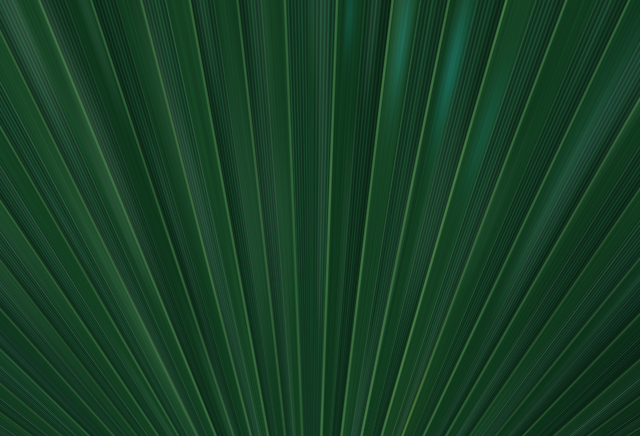
Write a WebGL 1 fragment shader that draws this texture.

```glsl
precision highp float;
// Draws a pleated green palm fan with bright ribs, fine fibres and teal sheen.
uniform vec2 u_resolution;

const float FIBRES = 14.0;   // fibres across one pleat

float hash(vec2 p) {
  return fract(sin(dot(p, vec2(127.1, 311.7))) * 4375.85);
}

float noise(vec2 p) {
  vec2 i = floor(p);
  vec2 f = fract(p);
  f = f * f * (3.0 - 2.0 * f);
  float low = mix(hash(i), hash(i + vec2(1.0, 0.0)), f.x);
  float high = mix(hash(i + vec2(0.0, 1.0)), hash(i + vec2(1.0, 1.0)), f.x);
  return mix(low, high, f.y);
}

// Ray angle from the vertical; steeper rays start a little higher.
float fanAngle(float x, float rise) {
  const float lift = 0.077;
  float root = sqrt(max(rise * rise - 4.0 * lift * abs(x), 0.0));
  return atan(2.0 * x / (rise + root));
}

// Soft-edged line of given half width, widened to cover a pixel.
float line(float d, float halfWidth, float pixel) {
  float w = max(halfWidth, 0.6 * pixel);
  return (1.0 - smoothstep(w * 0.2, w * 1.6, abs(d))) * min(1.0, halfWidth / w + 0.2);
}

// Elongated glow lying along a ray; at and size are (angle, height).
float streak(vec2 ray, vec2 at, vec2 size) {
  vec2 d = (ray - at) / size;
  return exp(-dot(d, d));
}

// Pleat surface: smooth outer part, fibrous inner part that widens sideways.
vec3 pleatColor(float t, float seed, vec2 ray, float pixel) {
  float outer = smoothstep(0.3, 0.9, abs(ray.x));
  float start = mix(0.5, 0.3, outer);
  float fibrous = smoothstep(start - 0.08, start + 0.08, t);
  vec3 smoothGreen = mix(vec3(0.055, 0.215, 0.11), vec3(0.085, 0.265, 0.14), seed);
  vec3 fibreGreen = mix(vec3(0.055, 0.20, 0.115), vec3(0.085, 0.25, 0.155), seed);
  vec3 col = mix(smoothGreen, fibreGreen, fibrous);

  float visible = 1.0 - smoothstep(0.25, 0.7, pixel * FIBRES);
  float fibre = cos(6.2832 * t * FIBRES) * visible;
  col *= 1.0 + fibre * mix(0.03, 0.17, fibrous);
  col += fibrous * max(fibre, 0.0) * vec3(0.02, 0.022, 0.025);

  float grain = noise(vec2(ray.x * 420.0, ray.y * 3.0)) - 0.5;
  return col * (1.0 + 0.18 * grain);
}

// Grey-green light on the left and teal light at the upper right.
vec3 sheen(vec2 ray, float t) {
  float grey = streak(ray, vec2(-0.38, 0.64), vec2(0.020, 0.35))
             + streak(ray, vec2(-0.25, 0.76), vec2(0.018, 0.32))
             + streak(ray, vec2(-0.46, 0.30), vec2(0.022, 0.30))
             + streak(ray, vec2(-0.43, 0.90), vec2(0.016, 0.25))
             + 0.6 * streak(ray, vec2(-0.075, 0.90), vec2(0.016, 0.35));
  float teal = 0.7 * streak(ray, vec2(0.056, 0.97), vec2(0.007, 0.09))
             + 0.85 * streak(ray, vec2(0.139, 0.90), vec2(0.009, 0.14))
             + streak(ray, vec2(0.224, 0.84), vec2(0.012, 0.16))
             + 0.55 * streak(ray, vec2(0.305, 0.70), vec2(0.012, 0.14));
  float blue = streak(ray, vec2(0.47, 0.70), vec2(0.025, 0.30))
             + 0.6 * streak(ray, vec2(0.72, 0.45), vec2(0.05, 0.25))
             + 0.4 * streak(ray, vec2(-0.80, 0.22), vec2(0.08, 0.25));
  float fold = 0.7 + 0.3 * smoothstep(0.3, 0.7, t);
  float soft = noise(vec2(ray.x * 55.0 + 20.0, ray.y * 2.0));
  vec3 haze = smoothstep(0.5, 1.0, soft) * vec3(0.055, 0.06, 0.06);
  return haze + fold * (grey * vec3(0.085, 0.09, 0.085)
                      + teal * vec3(0.03, 0.20, 0.26)
                      + blue * vec3(0.03, 0.06, 0.08));
}

void main() {
  float x = (gl_FragCoord.x - 0.488 * u_resolution.x) / u_resolution.y;
  float y = gl_FragCoord.y / u_resolution.y;
  float rise = y + 0.577;
  float angle = fanAngle(x, rise);
  vec2 ray = vec2(angle, y);
  float right = step(0.0, angle);

  // Position inside the mirrored pleat; zero lies on a rib.
  float pleat = mix(0.069, 0.081, right);
  float turn = abs(angle) / pleat + mix(0.42, 0.556, right);
  float t = fract(turn);
  vec2 id = vec2(floor(turn), right);
  float seed = id.x < 0.5 ? 0.45 : hash(id + 3.7);
  float reach = length(vec2(x, rise));
  float pixel = 1.0 / (u_resolution.y * reach * pleat);
  vec3 col = pleatColor(t, seed, ray, pixel);

  // Folded shadow on the inner side of each rib and beside the crease.
  float shade = smoothstep(0.70, 0.96, t) * 0.24
              + 0.10 * exp(-pow((t - 0.58) / 0.07, 2.0));
  col *= 1.0 - shade * step(0.5, id.x);
  col += sheen(ray, t);

  // Dim outer corners, especially at the lower right.
  float corner = smoothstep(0.25, 0.9, abs(x)) * (1.0 - smoothstep(0.0, 0.8, y));
  col *= 1.0 - corner * mix(0.12, 0.26, right);

  // Bright ribs and thinner creases between them.
  float ribDistance = t - step(0.5, t);
  vec2 ribId = vec2(floor(turn + 0.5), right);
  float ribWidth = 0.0031 / (reach * pleat);
  float ribLight = mix(0.5, 0.9, hash(ribId + 9.1));
  ribLight *= 1.0 - 0.45 * smoothstep(0.3, 0.8, abs(angle));
  ribLight *= 0.8 + 0.3 * noise(vec2(ribId.x * 5.0 + right, y * 5.0));
  float rib = line(ribDistance, ribWidth, pixel) * ribLight;
  float crease = line(t - 0.5, ribWidth * 0.55, pixel) * mix(0.15, 0.5, seed);
  col = mix(col, vec3(0.28, 0.50, 0.28), rib);
  col = mix(col, vec3(0.22, 0.39, 0.27), crease * step(0.5, id.x));

  // Warm olive tint where the right-hand ribs crowd together.
  float olive = streak(ray, vec2(0.35, 0.02), vec2(0.06, 0.22));
  col += olive * (0.2 + rib) * vec3(0.09, 0.07, 0.0);

  gl_FragColor = vec4(clamp(col, 0.0, 1.0), 1.0);
}
```
